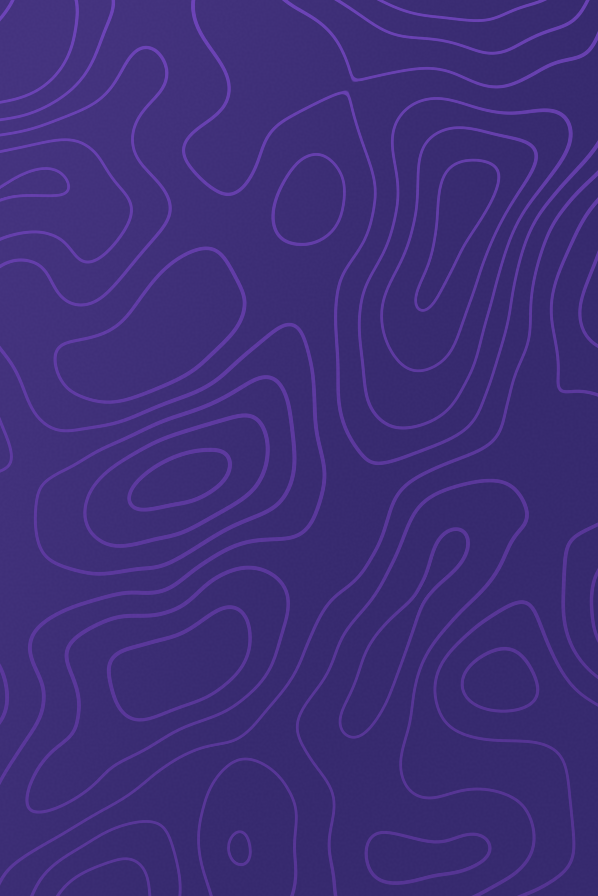
A Shadertoy shader for this pattern:

```glsl
// Topographic contour lines in violet over a deep indigo gradient.

#define HILL_FREQ    4.3     // hills per canvas height
#define LEVEL_STEP   0.145   // height between two contours
#define WARP         0.035   // bending of the terrain
#define LINE_THIN    0.0031  // line width range, in canvas heights
#define LINE_THICK   0.0046
#define GRAIN        0.010   // strength of the fine surface grain
#define GROUND_DARK  vec3(0.215, 0.165, 0.435)
#define GROUND_LIGHT vec3(0.270, 0.202, 0.500)
#define LINE_DARK    vec3(0.325, 0.200, 0.565)
#define LINE_LIGHT   vec3(0.425, 0.265, 0.720)

// Integer hash of a lattice cell to 0..1
float hash(vec2 cell) {
    uvec2 q = uvec2(ivec2(cell)) * uvec2(1597u, 3571u);
    uint n = (q.x ^ (q.y << 8)) * 48271u;
    n = (n ^ (n >> 15)) * 73939u;
    n = (n ^ (n >> 13)) * 49297u;
    return float((n ^ (n >> 16)) & 0xffffu) / 65535.0;
}

// Slope of a random unit gradient at a lattice corner
float corner(vec2 cell, vec2 offset) {
    float angle = 6.2832 * hash(cell);
    return dot(vec2(cos(angle), sin(angle)), offset);
}

// Gradient noise with a quintic fade
float noise(vec2 p) {
    vec2 i = floor(p), f = p - i;
    vec2 u = f * f * f * (f * (f * 6.0 - 15.0) + 10.0);
    vec2 e = vec2(0.0, 1.0);
    return mix(mix(corner(i, f), corner(i + e.yx, f - e.yx), u.x),
               mix(corner(i + e.xy, f - e.xy), corner(i + e.yy, f - e.yy), u.x), u.y);
}

// Terrain: hills on a broad swell, gently warped
float terrain(vec2 p) {
    p += WARP * vec2(noise(p * 5.0 + 17.0), noise(p * 5.0 + 43.0));
    vec2 q = mat2(0.85, 0.53, -0.53, 0.85) * p * HILL_FREQ;
    return noise(q + 7.3) + 0.55 * noise(q * 0.53 + 31.7) + 0.13 * noise(q * 2.1 + 63.1);
}

// Distance to the nearest contour, from height difference over slope
float contourDistance(vec2 p) {
    vec2 e = vec2(0.0015, 0.0);
    vec2 slope = vec2(terrain(p + e.xy) - terrain(p - e.xy),
                      terrain(p + e.yx) - terrain(p - e.yx)) / (2.0 * e.x);
    float level = terrain(p) / LEVEL_STEP;
    float gap = abs(fract(level) - 0.5) * LEVEL_STEP;
    return gap / max(length(slope), 0.6);
}

void mainImage(out vec4 fragColor, in vec2 fragCoord) {
    vec2 p = fragCoord / iResolution.y;
    vec2 uv = fragCoord / iResolution.xy;
    float pixel = 1.0 / iResolution.y;

    // Light falls from the upper left
    float light = clamp(0.5 + 0.45 * (uv.y - 0.5) - 0.65 * (uv.x - 0.5), 0.0, 1.0);
    vec3 ground = mix(GROUND_DARK, GROUND_LIGHT, smoothstep(0.3, 1.05, light));
    float lineLight = clamp(0.15 + 0.85 * uv.y * uv.y + 0.2 * (0.5 - uv.x), 0.0, 1.0);
    vec3 lineColor = mix(LINE_DARK, LINE_LIGHT, lineLight);

    // Contours, slightly varying in width
    float swell = smoothstep(-0.35, 0.35, noise(p * 3.0 + 91.0));
    float halfWidth = 0.5 * mix(LINE_THIN, LINE_THICK, swell);
    float edge = 0.6 * pixel;
    float line = 1.0 - smoothstep(halfWidth - edge, halfWidth + edge, contourDistance(p));

    // Fine grain
    float grain = GRAIN * noise(p * 330.0);
    fragColor = vec4(mix(ground, lineColor, line) + grain, 1.0);
}
```
